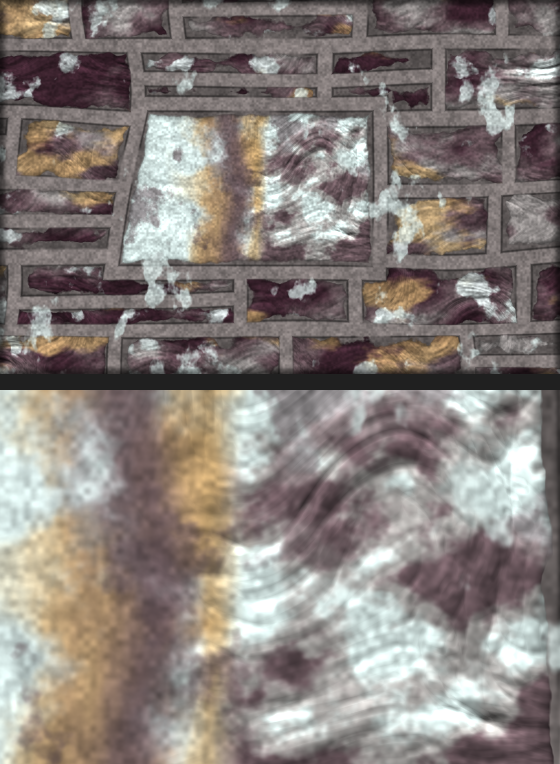
Top: the whole. Bottom: its middle third, enlarged.
Give the GLSL for this texture, as a Shadertoy shader.

```glsl
#define COURSE_HEIGHT 0.19
#define STONE_WIDTH 0.43
#define JOINT_HALF 0.018
#define RELIEF_GAIN 2.6
#define GRAIN 0.42
#define MAROON vec3(0.22, 0.13, 0.17)
#define DUSK vec3(0.39, 0.32, 0.34)
#define MORTAR vec3(0.49, 0.46, 0.455)
#define ASH vec3(0.60, 0.59, 0.58)
#define OCHRE vec3(0.74, 0.61, 0.41)
#define LIME vec3(0.86, 0.93, 0.92)

float hash(vec2 p) {
    vec3 q = fract(p.xyx * 0.1031);
    q += dot(q, q.yzx + 33.33);
    return fract((q.x + q.y) * q.z);
}

float noise(vec2 p) {
    vec2 i = floor(p), f = fract(p);
    f = f * f * (3.0 - 2.0 * f);
    return mix(mix(hash(i), hash(i + vec2(1, 0)), f.x),
               mix(hash(i + vec2(0, 1)), hash(i + 1.0), f.x), f.y);
}

float fbm(vec2 p) {
    float sum = 0.0, amp = 0.5;
    for (int i = 0; i < 5; i++) {
        sum += amp * noise(p);
        p = mat2(1.6, 1.2, -1.2, 1.6) * p + 17.3;
        amp *= 0.5;
    }
    return sum / 0.97;
}

// Folded noise gives broken, mostly horizontal rock ledges
float relief(vec2 p) {
    vec2 q = p * vec2(5.0, 9.0) + 1.5 * noise(p * 7.0);
    float sum = 0.0, amp = 0.5;
    for (int i = 0; i < 5; i++) {
        sum += amp * abs(2.0 * noise(q) - 1.0);
        q = mat2(1.8, 0.7, -0.7, 1.8) * q + 9.1;
        amp *= 0.52;
    }
    return sum;
}

// Distance to the edge of the masonry cell, and the cell id
float stoneCell(vec2 p, out vec2 id) {
    float y = (p.y - 0.12) / COURSE_HEIGHT, row = floor(y);
    float u = p.x / STONE_WIDTH + 0.5 * mod(row, 2.0) + 5.0;
    float i = floor(u);
    if (u < i + 0.6 * hash(vec2(i, row + 40.0))) i -= 1.0;
    float left = i + 0.6 * hash(vec2(i, row + 40.0));
    float right = i + 1.0 + 0.6 * hash(vec2(i + 1.0, row + 40.0));
    id = vec2(i, row + 40.0);
    float v = y - row, low = 0.0, high = 1.0;
    if (hash(id + 7.7) > 0.7) {
        float cut = mix(0.4, 0.6, hash(id + 3.1));
        if (v < cut) high = cut; else low = cut;
        id.y += 20.0 * step(cut, v);
    }
    return min(min(u - left, right - u) * STONE_WIDTH,
               min(v - low, high - v) * COURSE_HEIGHT);
}

// Large dressed block with a slanted left side
float blockEdge(vec2 p) {
    return min(min(p.x - 0.33 - 0.175 * (p.y - 0.3), 0.985 - p.x),
               min(p.y - 0.30, 0.695 - p.y));
}

vec3 rubbleColor(vec2 p, vec2 id) {
    float tone = hash(id + 1.9), warmth = hash(id + 5.3);
    vec2 q = p + id * 3.7;
    float stain = fbm(q * vec2(6.0, 9.0)) + 0.22 * (tone - 0.5);
    vec3 c = mix(MAROON, DUSK, smoothstep(0.32, 0.53, stain));
    c = mix(c, ASH, 0.85 * smoothstep(0.52, 0.68, stain));
    float rust = fbm(q * vec2(5.0, 10.0) + 31.0) + 0.2 * (warmth - 0.6);
    c = mix(c, OCHRE, 0.75 * smoothstep(0.53, 0.67, rust));
    return mix(c, LIME, 0.7 * smoothstep(0.63, 0.73, fbm(q * 13.0 + 60.0)));
}

vec3 blockColor(vec2 p, float blotch) {
    float t = (p.x - 0.33) / 0.65 + 0.22 * (fbm(p * vec2(11.0, 4.0)) - 0.5);
    vec3 c = mix(LIME, OCHRE * 1.08, smoothstep(0.2, 0.38, t) * smoothstep(0.3, 0.56, blotch));
    float white = fbm(p * vec2(13.0, 16.0) + 8.0) + 0.35 * (p.y - 0.5);
    vec3 broken = mix(DUSK, ASH * 1.05, smoothstep(0.36, 0.5, white));
    broken = mix(broken, LIME, smoothstep(0.5, 0.65, white));
    c = mix(c, broken, smoothstep(0.52, 0.62, t));
    float band = (t - 0.44) / 0.075, streak = (t - 0.55) / 0.035;
    c = mix(c, DUSK, 0.9 * exp(-band * band) * smoothstep(0.28, 0.5, blotch + 0.1));
    c = mix(c, OCHRE, 0.7 * exp(-streak * streak));
    return mix(c, DUSK, 0.6 * smoothstep(0.54, 0.68, fbm(p * 17.0 + 44.0)));
}

void mainImage(out vec4 fragColor, in vec2 fragCoord) {
    vec2 p = fragCoord / iResolution.y;
    float px = 1.5 / iResolution.y;
    vec2 warp = vec2(noise(p * 4.0 + 2.0), noise(p * vec2(2.5, 5.0) + 9.0)) - 0.5;
    float ragged = fbm(p * 15.0) - 0.5, blotch = fbm(p * 12.0 + 20.0);

    // Stone layout, with the block set over the courses
    vec2 id;
    float edge = stoneCell(p + 0.035 * warp, id);
    float block = blockEdge(p + 0.012 * warp);
    bool inBlock = block > -0.03;
    edge = inBlock ? block + 0.03 : min(edge, -block - 0.03);
    float stone = inBlock ? block + 0.035 * ragged : edge - 0.026 + 0.075 * ragged;
    float face = smoothstep(-px, px, stone) * smoothstep(-px, px, edge - JOINT_HALF);

    // Rough mortar bed and flat raised joints with scored sides
    float joint = 1.0 - smoothstep(-px, px, edge - JOINT_HALF);
    vec3 bed = MORTAR * mix(0.82 + 0.5 * ragged, 1.04, joint);
    float score = (edge - JOINT_HALF - 0.002) / 0.003;
    bed *= 1.0 - 0.4 * exp(-score * score) * smoothstep(0.25, 0.5, noise(p * 9.0));

    // Rock faces lit from above
    vec3 rock = inBlock ? blockColor(p, blotch) : rubbleColor(p, id);
    float slope = relief(p) - relief(p + vec2(-0.002, 0.006));
    float rough = inBlock ? mix(0.25, 1.3, smoothstep(0.6, 0.75, p.x)) : 1.0;
    rock *= 1.0 + clamp(RELIEF_GAIN * slope * rough, -0.6, 0.5);
    rock *= 1.0 - 0.4 * exp(-max(stone, 0.0) / 0.007);
    vec3 color = mix(bed, rock, face);

    // Lime runs, mostly below the left corner of the block
    float run = fbm(p * vec2(12.0, 9.0) + 70.0) + 0.13 * exp(-12.0 * length(p - vec2(0.3, 0.3)));
    color = mix(color, LIME, 0.7 * smoothstep(0.65, 0.73, run));

    // Mineral grain and darkened frame edges
    float grain = 0.6 * noise(p * 170.0) + 0.4 * noise(p * 75.0) - 0.5;
    color *= 1.0 + GRAIN * grain + 0.3 * (fbm(p * 38.0) - 0.5);
    vec2 border = min(p, vec2(iResolution.x / iResolution.y, 1.0) - p);
    color *= mix(0.45, 1.0, smoothstep(0.0, 0.025, min(border.x, border.y)));
    fragColor = vec4(clamp(color, 0.0, 1.0), 1.0);
}
```
